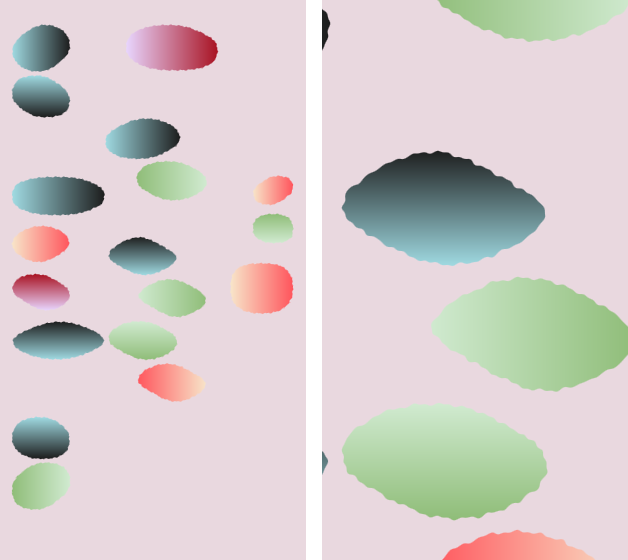
Left, the full canvas; right, a detail of the centre.
Give the GLSL for this background, as a Shadertoy shader.

```glsl
// Smooth gradient pebbles scattered in three loose columns on pale pink.
// Each pebble is a soft intersection of half planes with hashed corner cuts;
// layered sines roughen the rim, and row formulas set place and size.

const vec3 BACKGROUND = vec3(0.914, 0.847, 0.875);
const int LEFT_COUNT = 8;
const int MIDDLE_COUNT = 7;
const int PEBBLE_COUNT = 18;

// Colour order down the columns: 0 slate, 1 leaf, 2 coral, 3 crimson
const int KINDS[PEBBLE_COUNT] = int[PEBBLE_COUNT](
    0, 0, 0, 2, 3, 0, 0, 1,
    3, 0, 1, 0, 1, 1, 2,
    2, 1, 2);

struct Pebble { vec2 center; vec2 halfSize; };

float hash(float n) {
    return fract(sin(n * 12.9898 + 4.1) * 4375.85);
}

// Columns: y runs downward, lengths are fractions of the canvas height
Pebble leftPebble(float row) {
    float d = row - 3.5;
    vec2 size = vec2(0.0625 + 0.0208 * cos(2.1 * (row - 2.0)), 0.0326 + 0.0008 * d * d);
    float y = 0.086 * (row + 1.0) + 0.092 * step(2.0, row) + 0.088 * step(6.0, row);
    return Pebble(vec2(0.021 + size.x, y), size);
}

Pebble middlePebble(float row) {
    float swell = exp2(-2.0 * row);
    float zigzag = 1.0 - 2.0 * mod(row, 2.0);
    float y = 0.085 + 0.0755 * row + 0.087 * step(1.0, row) + 0.0586 * step(3.0, row);
    return Pebble(vec2(0.281 + 0.026 * zigzag, y), vec2(0.0625, 0.035) + vec2(0.02, 0.006) * swell);
}

Pebble rightPebble(float row, float rightEdge) {
    float last = step(2.0, row);
    vec2 size = vec2(0.036, 0.026) + vec2(0.02, 0.019) * last;
    return Pebble(vec2(rightEdge - size.x, 0.34 + 0.068 * row + 0.039 * last), size);
}

Pebble pebbleAt(int i, float width) {
    if (i < LEFT_COUNT) return leftPebble(float(i));
    int row = i - LEFT_COUNT;
    if (row < MIDDLE_COUNT) return middlePebble(float(row));
    return rightPebble(float(row - MIDDLE_COUNT), width - 0.023);
}

// Small irregular displacement that makes the rims slightly ragged
vec2 roughen(vec2 p) {
    vec2 coarse = sin(p.yx * 410.0 + 2.0 * sin(p * 173.0));
    vec2 fine = sin(p.yx * 870.0 + p * 290.0);
    return p + 0.0006 * coarse + 0.0004 * fine;
}

// Equals 1 on the rim; q spans -1..1 over the pebble's bounding box
float pebbleShape(vec2 q, float seed) {
    const float HARDNESS = 8.0;
    vec2 diagonal = vec2(q.x + q.y, q.x - q.y) * 0.7071;
    vec2 cut = mix(vec2(0.76), vec2(1.22), vec2(hash(seed), hash(seed + 31.0)));
    vec2 skew = 0.12 * (vec2(hash(seed + 47.0), hash(seed + 59.0)) - 0.5);
    vec2 sides = pow(abs(q) + 1e-4, vec2(HARDNESS));
    vec2 corners = pow(abs(diagonal) / (cut + skew * sign(diagonal)) + 1e-4, vec2(HARDNESS));
    return pow(sides.x + sides.y + corners.x + corners.y, 1.0 / HARDNESS);
}

vec3 pebbleColor(int kind, float t) {
    if (kind == 0) return mix(vec3(0.11, 0.11, 0.11), vec3(0.63, 0.86, 0.89), t);
    if (kind == 1) return mix(vec3(0.56, 0.74, 0.47), vec3(0.82, 0.92, 0.82), t);
    if (kind == 2) return mix(vec3(1.0, 0.33, 0.36), vec3(0.97, 0.90, 0.79), t);
    return mix(vec3(0.66, 0.07, 0.13), vec3(0.91, 0.84, 1.0), t);
}

// Linear ramp along one of four axis directions
float gradientAlong(vec2 q, float seed) {
    float angle = floor(4.0 * hash(seed + 73.0)) * 1.5708;
    return clamp(0.5 + 0.5 * dot(q, vec2(cos(angle), sin(angle))), 0.0, 1.0);
}

void mainImage(out vec4 fragColor, in vec2 fragCoord) {
    vec2 p = fragCoord / iResolution.y;
    p.y = 1.0 - p.y;
    float width = iResolution.x / iResolution.y;
    vec2 rough = roughen(p);
    vec3 color = BACKGROUND;

    for (int i = 0; i < PEBBLE_COUNT; i++) {
        Pebble pebble = pebbleAt(i, width);
        float seed = float(i);
        float shape = pebbleShape((rough - pebble.center) / pebble.halfSize, seed);
        float edge = max(fwidth(shape), 1e-4);
        float cover = clamp(0.5 - (shape - 1.0) / edge, 0.0, 1.0);
        float t = gradientAlong((p - pebble.center) / pebble.halfSize, seed);
        color = mix(color, pebbleColor(KINDS[i], t), cover);
    }
    fragColor = vec4(color, 1.0);
}
```
